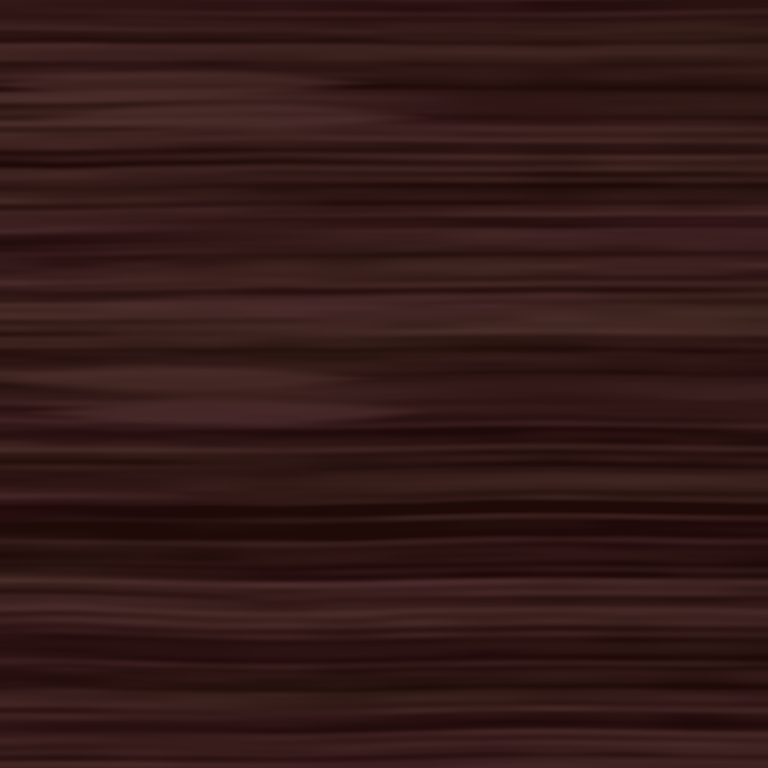
Reproduce this texture procedurally as a WebGL 1 fragment shader.

```glsl
precision highp float;
// Dark reddish wood with level, slightly wavy grain. Layers of stretched value
// noise give the lines; two repeats of a figure add pale pointed streaks, a calm
// dark patch, a dark band and a flecked brown band. One tone value sets the colour.

uniform vec2 u_resolution;

// Colours
const vec3 MID_WOOD = vec3(0.208, 0.108, 0.101);
const vec3 TONE_STEP = vec3(0.050, 0.041, 0.040);  // change per unit of tone
const vec3 PLUM_SHIFT = vec3(0.006, -0.005, 0.007); // plum against brown

// Grain: cells across and up the canvas
const vec2 BAND_CELLS = vec2(0.9, 24.0);
const vec2 LINE_CELLS = vec2(0.8, 60.0);
const vec2 FINE_CELLS = vec2(1.2, 132.0);
const vec2 FLECK_CELLS = vec2(11.0, 120.0);
const vec2 TINT_CELLS = vec2(2.0, 20.0);
const vec2 WAVE_CELLS = vec2(3.0, 6.0);
const float BAND_GAIN = 0.48;
const float LINE_GAIN = 0.90;
const float FINE_GAIN = 1.25;
const float FLECK_GAIN = 0.34;
const float WAVE_HEIGHT = 0.005;

// Figure
const float FIGURE_TOP = 0.868;
const float FIGURE_PERIOD = 0.382;
const float STREAK_GAP = 0.044;
const float STREAK_GAIN = 1.55;
const vec2 STREAK_SIZE = vec2(0.29, 0.023);
const float TONE_BIAS = -0.22;

float hash(vec2 p) {
  vec3 q = fract(vec3(p.xyx) * 0.1031);
  q += dot(q, q.yzx + 33.33);
  return fract((q.x + q.y) * q.z);
}

// Value noise from -1 to 1
float noise(vec2 p) {
  vec2 cell = floor(p);
  vec2 f = fract(p);
  f = f * f * (3.0 - 2.0 * f);
  float low = mix(hash(cell), hash(cell + vec2(1.0, 0.0)), f.x);
  float high = mix(hash(cell + vec2(0.0, 1.0)), hash(cell + vec2(1.0)), f.x);
  return mix(low, high, f.y) * 2.0 - 1.0;
}

// Soft oval patch
float patchMask(vec2 p, vec2 center, vec2 size) {
  vec2 d = (p - center) / size;
  return exp(-dot(d, d));
}

// Lens with pointed ends to left and right
float streakMask(vec2 p, vec2 center, vec2 size) {
  vec2 d = (p - center) / size;
  return smoothstep(0.0, 0.6, 1.0 - d.x * d.x - abs(d.y));
}

float grain(vec2 p) {
  return BAND_GAIN * noise(p * BAND_CELLS + 7.3)
       + LINE_GAIN * noise(p * LINE_CELLS + 31.7)
       + FINE_GAIN * noise(p * FINE_CELLS + 83.1);
}

void main() {
  vec2 uv = gl_FragCoord.xy / u_resolution;

  // Bend the grain a little
  vec2 p = uv;
  p.y += WAVE_HEIGHT * noise(uv * WAVE_CELLS + 3.9);

  float fleck = FLECK_GAIN * noise(p * FLECK_CELLS + 57.0);
  float tone = grain(p) + fleck;
  float tint = noise(p * TINT_CELLS + 19.0);

  // Repeated figure
  for (int i = 0; i < 2; i++) {
    float level = FIGURE_TOP - float(i) * FIGURE_PERIOD;

    float calm = patchMask(p, vec2(0.72, level), vec2(0.26, 0.032));
    tone = mix(tone, -0.45 + 0.35 * tone, calm);
    tone -= 0.6 * patchMask(p, vec2(0.5, level - 0.195), vec2(1.2, 0.026));

    float brown = patchMask(p, vec2(0.75, level - 0.29), vec2(0.65, 0.026));
    tone = mix(tone, 0.75 + 0.4 * tone + fleck, 0.85 * brown);
    tint -= 0.6 * brown;

    for (int j = 0; j < 2; j++) {
      float side = float(j) - 0.5;
      vec2 center = vec2(0.26 + 0.07 * side, level - side * STREAK_GAP);
      float streak = streakMask(p, center, STREAK_SIZE);
      tone = mix(tone, STREAK_GAIN + 0.3 * tone, 0.85 * streak);
    }
  }

  tone = clamp(tone + TONE_BIAS, -1.7, 1.9);
  vec3 color = MID_WOOD + TONE_STEP * tone + PLUM_SHIFT * tint;
  gl_FragColor = vec4(color, 1.0);
}
```
